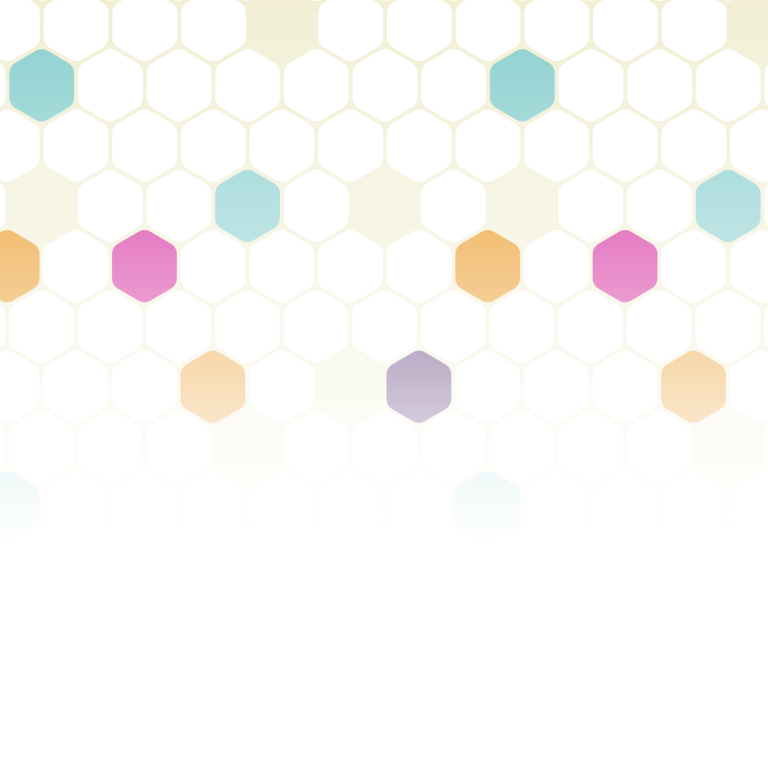
Give the GLSL for this background, as a three.js fragment shader.

```glsl
// Honeycomb of white and tinted rounded hexagons on cream, fading to white downward.
varying vec2 vUv;

// Signed distance to a pointy-top hexagon with rounded corners.
float roundedHexagon(vec2 p, float apothem, float corner) {
  float inner = apothem - corner;
  vec2 fold = vec2(-0.8660, 0.5);
  p = abs(p.yx);
  p -= 2.0 * min(dot(fold, p), 0.0) * fold;
  p -= vec2(clamp(p.x, -0.5774 * inner, 0.5774 * inner), inner);
  return length(p) * sign(p.y) - corner;
}

float same(float a, float b) {
  return 1.0 - step(0.5, abs(a - b));
}

// Ink of a cell at full strength; the layout repeats every seven columns.
vec3 cellInk(float column, float row, vec3 cream) {
  float id = row * 7.0 + mod(column, 7.0);
  float empty = same(id, 4.0) + same(id, 21.0) + same(id, 26.0)
              + same(id, 47.0) + same(id, 52.0);
  float teal = same(id, 7.0) + same(id, 24.0) + same(id, 56.0);
  float orange = same(id, 28.0) + same(id, 45.0);
  vec3 ink = mix(vec3(1.0), cream, empty);
  ink = mix(ink, vec3(0.54, 0.81, 0.81), teal);
  ink = mix(ink, vec3(0.915, 0.56, 0.06), orange);
  ink = mix(ink, vec3(0.82, 0.11, 0.59), same(id, 30.0));
  return mix(ink, vec3(0.25, 0.09, 0.37), same(id, 48.0));
}

void main() {
  // Grid space: rows count downward, with a very slight lean.
  vec2 pos = vec2(vUv.x, 1.0 - vUv.y);
  vec2 grid = (pos - vec2(0.0098 - 0.0015 * pos.y, 0.0326)) / vec2(0.0894, 0.0785);

  // Nearest cell among the even rows and the half-shifted odd rows.
  vec2 evenCell = vec2(floor(grid.x + 0.5), 2.0 * floor(grid.y * 0.5 + 0.5));
  vec2 oddCell = vec2(floor(grid.x), 2.0 * floor(grid.y * 0.5) + 1.0);
  vec2 cellSize = vec2(0.0894, 0.0774);
  vec2 toEven = (grid - evenCell) * cellSize;
  vec2 toOdd = (grid - oddCell - vec2(0.5, 0.0)) * cellSize;
  bool isEven = dot(toEven, toEven) < dot(toOdd, toOdd);
  vec2 cell = isEven ? evenCell : oddCell;
  vec2 local = isEven ? toEven : toOdd;

  // Smooth hexagon over the cream gaps.
  float edge = 0.75 * fwidth(vUv.x);
  float fill = 1.0 - smoothstep(-edge, edge, roundedHexagon(local, 0.0422, 0.0156));
  vec3 cream = vec3(0.948, 0.938, 0.835);
  vec3 ink = mix(cream, cellInk(cell.x, cell.y, cream), fill);

  // Linear fade to white.
  float strength = clamp(1.0 - pos.y / 0.71, 0.0, 1.0);
  gl_FragColor = vec4(mix(vec3(1.0), ink, strength), 1.0);
}
```
